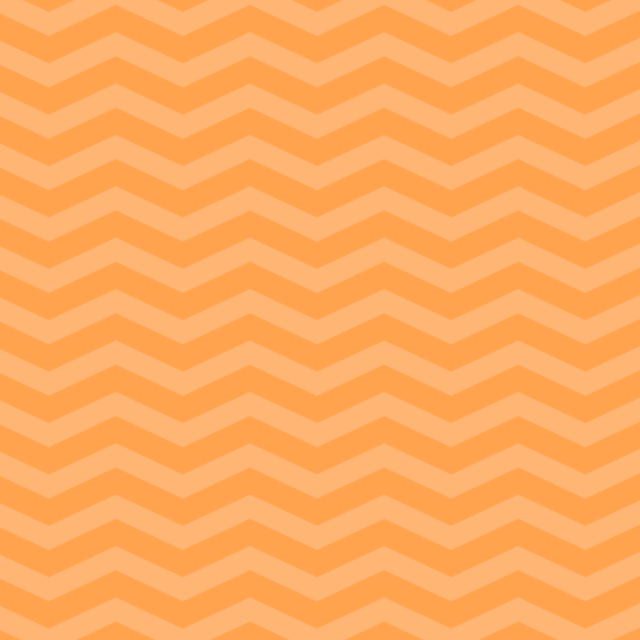
This pattern is drawn by a WebGL 1 fragment shader. Its source:

```glsl
precision highp float;

uniform vec2 u_resolution;

// Lengths are fractions of the canvas
#define ZIGZAG_WIDTH 0.2096
#define ROW_SPACING 0.0803
#define ZIGZAG_HEIGHT 0.0488
#define STRIPE_HEIGHT 0.0378
#define PEAK_POSITION vec2(0.181, 0.931)
#define EDGE_SOFTNESS 0.0018
#define BASE_COLOR vec3(1.0, 0.64, 0.31)
#define STRIPE_COLOR vec3(1.0, 0.71, 0.45)

// Triangle wave: 0 at each peak, 1 at each valley
float triangleWave(float phase) {
    return 2.0 * abs(fract(phase + 0.5) - 0.5);
}

// Signed distance to the nearest zigzag stripe, negative inside
float stripeDistance(vec2 point) {
    vec2 fromPeak = point - PEAK_POSITION;
    float drop = ZIGZAG_HEIGHT * triangleWave(fromPeak.x / ZIGZAG_WIDTH);
    float row = (fromPeak.y + drop) / ROW_SPACING;
    float offset = abs(fract(row + 0.5) - 0.5) * ROW_SPACING;

    // Turn the vertical offset into one perpendicular to the slope
    float slope = 2.0 * ZIGZAG_HEIGHT / ZIGZAG_WIDTH;
    return (offset - 0.5 * STRIPE_HEIGHT) * inversesqrt(1.0 + slope * slope);
}

void main() {
    vec2 point = gl_FragCoord.xy / u_resolution;
    float pixel = 1.0 / min(u_resolution.x, u_resolution.y);
    float softness = max(EDGE_SOFTNESS, 0.75 * pixel);

    float coverage = 1.0 - smoothstep(-softness, softness, stripeDistance(point));
    gl_FragColor = vec4(mix(BASE_COLOR, STRIPE_COLOR, coverage), 1.0);
}
```
